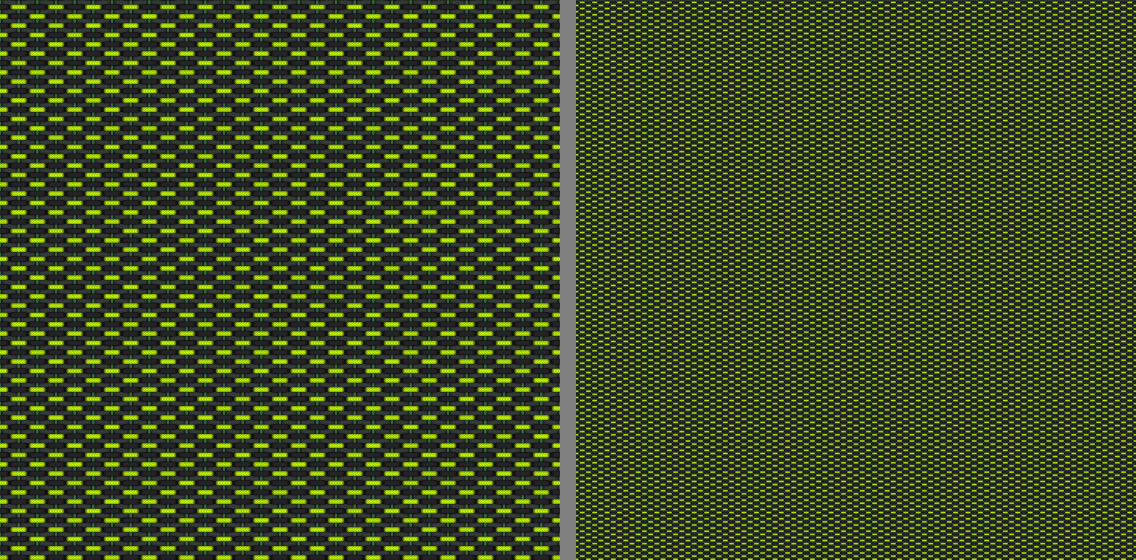
Left, the tile; right, the same tile 3 across and 3 down.
Give the GLSL for this pattern, as a WebGL 2 fragment shader.

```glsl
#version 300 es
precision highp float;
// Woven mesh: rows of short lime and black strands in a checkerboard, with grey
// strands bridging the gaps in brick offset over thin green vertical cords.
// Each strand is a rounded box shaded as a cylinder with a fine braid.

#define COLS 30.0          // strand columns across the canvas, even to tile
#define ROWS 60.0          // strand rows up the canvas, even to tile
#define ROW_SHIFT 0.25     // height of the first row centre, in rows
#define FRONT_HALF vec2(0.88, 0.28)
#define BRIDGE_HALF vec2(0.80, 0.27)
#define CORNER 0.20        // strand corner radius, in rows
#define CORD_HALF 0.13     // half width of the green cord, in rows
#define BRAID_FREQ 7.0     // braid threads per strand
#define BRAID_DEPTH 0.13
#define WEAR 0.10          // brightness change between strands

uniform vec2 u_resolution;
out vec4 outColor;

const vec3 GAP = vec3(0.065, 0.075, 0.065);
const vec3 CORD = vec3(0.19, 0.43, 0.27);
const vec3 GREY = vec3(0.205, 0.225, 0.225);
const vec3 BLACK = vec3(0.145, 0.135, 0.145);
const vec3 LIME_DARK = vec3(0.15, 0.21, 0.05);
const vec3 LIME = vec3(0.72, 0.90, 0.03);

float hash(vec2 cell) {
    return fract(sin(dot(cell, vec2(127.1, 311.7))) * 43758.5453);
}

float roundedBox(vec2 p, vec2 halfSize) {
    vec2 q = abs(p) - halfSize + CORNER;
    return length(max(q, 0.0)) + min(max(q.x, q.y), 0.0) - CORNER;
}

// Light across a round strand, dimmed where its ends dive under.
float cylinder(vec2 p, vec2 halfSize) {
    vec2 q = clamp(abs(p) / halfSize, 0.0, 1.0);
    float across = sqrt(1.0 - q.y * q.y);
    float along = 1.0 - smoothstep(0.65, 1.0, q.x);
    return across * mix(0.3, 1.0, along);
}

// Crossed diagonal threads, from -1 to 1.
float braid(vec2 p) {
    float slant = abs(p.y) * 1.6;
    return sin(6.2831853 * BRAID_FREQ * 0.5 * (p.x + slant));
}

void main() {
    vec2 grid = gl_FragCoord.xy / u_resolution * vec2(COLS, ROWS);
    vec2 cellSize = vec2(ROWS / COLS, 1.0);
    float pixel = max(ROWS / u_resolution.y, cellSize.x * COLS / u_resolution.x);

    // Local positions in row units: front strands, then bridges half a step off
    vec2 frontGrid = grid + vec2(0.5, 0.5 - ROW_SHIFT);
    vec2 bridgeGrid = frontGrid + 0.5;
    vec2 frontCell = mod(floor(frontGrid), vec2(COLS, ROWS));
    vec2 bridgeCell = mod(floor(bridgeGrid), vec2(COLS, ROWS));
    vec2 front = (fract(frontGrid) - 0.5) * cellSize;
    vec2 bridge = (fract(bridgeGrid) - 0.5) * cellSize;

    // Vertical cord with a soft halo in the gaps
    float cordX = abs(front.x);
    vec3 color = GAP + CORD * 0.22 * exp(-cordX * 5.0);
    float cordLight = sqrt(max(1.0 - pow(cordX / (CORD_HALF + pixel), 2.0), 0.0));
    float cordMask = 1.0 - smoothstep(CORD_HALF - pixel * 0.5, CORD_HALF + pixel * 0.5, cordX);
    color = mix(color, CORD * mix(0.55, 1.0, cordLight), cordMask);

    // Grey bridging strands
    float bridgeLight = cylinder(bridge, BRIDGE_HALF) * (1.0 + BRAID_DEPTH * braid(bridge));
    bridgeLight *= 1.0 + WEAR * (hash(bridgeCell + 71.0) - 0.5);
    float bridgeDist = roundedBox(bridge, BRIDGE_HALF);
    float bridgeMask = 1.0 - smoothstep(-pixel * 0.5, pixel * 0.5, bridgeDist);
    color = mix(color, GREY * mix(0.5, 1.05, bridgeLight), bridgeMask);

    // Contact shadow, tinted beside lime strands
    float isLime = 1.0 - mod(frontCell.x + frontCell.y, 2.0);
    float frontDist = roundedBox(front, FRONT_HALF);
    float contact = exp(-max(frontDist, 0.0) * 12.0);
    color *= 1.0 - 0.4 * contact;
    color += isLime * LIME_DARK * 0.35 * contact;

    // Front strands, lime or black
    float frontLight = cylinder(front, FRONT_HALF) * (1.0 + BRAID_DEPTH * braid(front));
    frontLight *= 1.0 + WEAR * (hash(frontCell) - 0.5);
    vec3 limeColor = mix(LIME_DARK, LIME, clamp(frontLight * 1.05 - 0.05, 0.0, 1.1));
    vec3 blackColor = BLACK * mix(0.5, 1.05, frontLight);
    float frontMask = 1.0 - smoothstep(-pixel * 0.5, pixel * 0.5, frontDist);
    color = mix(color, mix(blackColor, limeColor, isLime), frontMask);

    outColor = vec4(clamp(color, 0.0, 1.0), 1.0);
}
```
